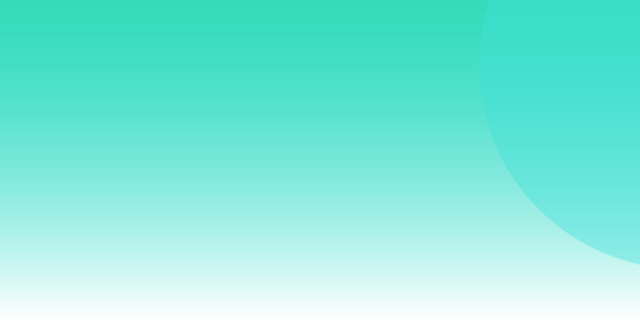
Give the GLSL for this background, as a WebGL 1 fragment shader.

```glsl
precision highp float;
// A vertical mint-to-white gradient with a large translucent aqua disc
// cut off by the right edge. The gradient is a power curve per channel;
// the disc is a distance function blended over it.

uniform vec2 u_resolution;

#define TOP_COLOR vec3(0.21, 0.86, 0.73)
#define BOTTOM_COLOR vec3(1.0, 1.0, 1.0)
#define FADE_POWER vec3(1.65, 1.55, 1.15)
#define DISC_COLOR vec3(0.25, 0.88, 0.85)
#define DISC_CENTER vec2(2.135, 0.797)
#define DISC_RADIUS 0.638
#define DISC_OPACITY 0.42
#define EDGE_SOFTNESS 0.004

// Each channel fades from white at height 0 to mint at height 1.
vec3 mintGradient(float height) {
  vec3 whiteness = pow(vec3(1.0 - height), FADE_POWER);
  return mix(TOP_COLOR, BOTTOM_COLOR, whiteness);
}

// Coverage of the disc, smoothed across its rim.
float discMask(vec2 p) {
  float dist = length(p - DISC_CENTER) - DISC_RADIUS;
  return 1.0 - smoothstep(-EDGE_SOFTNESS, EDGE_SOFTNESS, dist);
}

void main() {
  // Canvas units: y spans 0 to 1, x spans 0 to 2.
  vec2 p = gl_FragCoord.xy / u_resolution * vec2(2.0, 1.0);

  vec3 color = mintGradient(p.y);
  color = mix(color, DISC_COLOR, DISC_OPACITY * discMask(p));

  gl_FragColor = vec4(color, 1.0);
}
```
